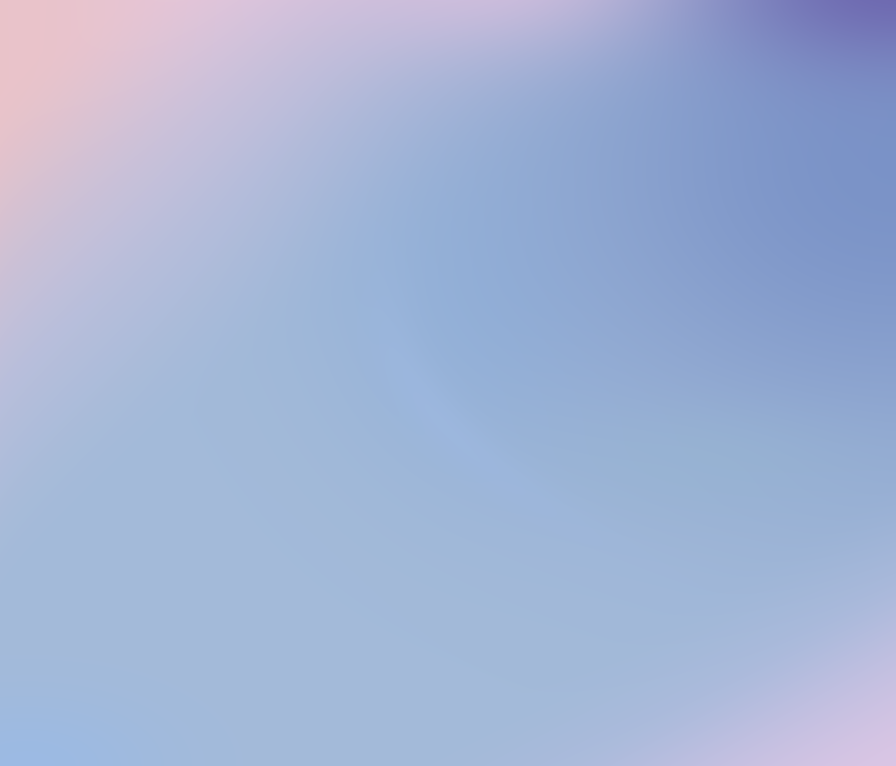
This background is drawn by a Shadertoy shader. Its source:

```glsl
// Soft pastel gradient: pink upper left, indigo upper right, blue centre, lilac lower right.
#define ARC_SIZE vec2(0.75, 0.58)      // reach of the pink corner along each edge
#define ARC_POWER 0.85                 // below 1 bends the corner inward
#define LILAC_SIZE vec2(0.45, 0.30)    // reach of the lower right corner
#define SLATE_SIZE vec2(0.42, 0.38)
#define VIOLET_SIZE vec2(0.20, 0.11)
#define STREAK_WIDTH 0.028
#define STREAK_STRENGTH 0.55

const vec3 MIST = vec3(0.64, 0.73, 0.85);
const vec3 LAVENDER = vec3(0.74, 0.75, 0.86);
const vec3 PEACH = vec3(0.915, 0.765, 0.79);
const vec3 PINK = vec3(0.90, 0.78, 0.86);
const vec3 MAUVE = vec3(0.84, 0.75, 0.87);
const vec3 SKY = vec3(0.585, 0.71, 0.86);
const vec3 SLATE = vec3(0.48, 0.575, 0.78);
const vec3 VIOLET = vec3(0.43, 0.41, 0.69);
const vec3 SAGE = vec3(0.59, 0.71, 0.82);
const vec3 PERIWINKLE = vec3(0.62, 0.725, 0.885);
const vec3 LILAC = vec3(0.70, 0.735, 0.87);
const vec3 ORCHID = vec3(0.86, 0.775, 0.895);

// Elliptical bell: 1 at the centre, fading smoothly outward.
float glow(vec2 p, vec2 centre, vec2 size) {
    vec2 d = (p - centre) / size;
    return exp(-dot(d, d));
}

// Bell around a parabola that sweeps down and to the right.
float streak(vec2 p) {
    float drop = max(0.62 - p.y, 0.0);
    float slope = 4.4 * drop;
    float offset = (p.x - 0.43 - 2.2 * drop * drop) / sqrt(1.0 + slope * slope);
    float d = offset / STREAK_WIDTH;
    float fade = (p.y - 0.46) / 0.15;
    return exp(-d * d - fade * fade);
}

void mainImage(out vec4 fragColor, in vec2 fragCoord) {
    vec2 p = fragCoord / iResolution.xy;

    // Upper left corner: peach and pink through lavender into mist
    vec2 arc = pow(vec2(p.x, 1.0 - p.y) / ARC_SIZE, vec2(ARC_POWER));
    float reach = arc.x + arc.y;
    vec3 warm = mix(PEACH, PINK, smoothstep(0.0, 0.3, p.x));
    vec3 color = mix(warm, LAVENDER, smoothstep(0.25, 0.95, reach));
    color = mix(color, MIST, smoothstep(0.75, 1.3, reach));

    // Central blue pool and its pale curved streak
    color = mix(color, SKY, 0.75 * glow(p, vec2(0.53, 0.60), vec2(0.16, 0.22)));

    // Upper right: broad slate, mauve along the top, violet corner
    color = mix(color, SLATE, glow(p, vec2(1.0, 0.78), SLATE_SIZE));
    color = mix(color, MAUVE, 0.8 * glow(p, vec2(0.55, 1.04), vec2(0.20, 0.10)));
    color = mix(color, VIOLET, glow(p, vec2(1.0, 1.02), VIOLET_SIZE));

    // Faint accents
    color = mix(color, SAGE, 0.5 * glow(p, vec2(0.79, 0.40), vec2(0.16, 0.07)));
    color = mix(color, PERIWINKLE, STREAK_STRENGTH * streak(p));
    color = mix(color, vec3(0.61, 0.73, 0.89), glow(p, vec2(0.03, 0.0), vec2(0.15, 0.09)));

    // Lower right corner: lilac haze with an orchid core
    float corner = (1.0 - p.x) / LILAC_SIZE.x + p.y / LILAC_SIZE.y;
    color = mix(color, LILAC, 1.0 - smoothstep(0.35, 1.25, corner));
    color = mix(color, ORCHID, 1.0 - smoothstep(-0.1, 0.85, corner));

    fragColor = vec4(color, 1.0);
}
```
